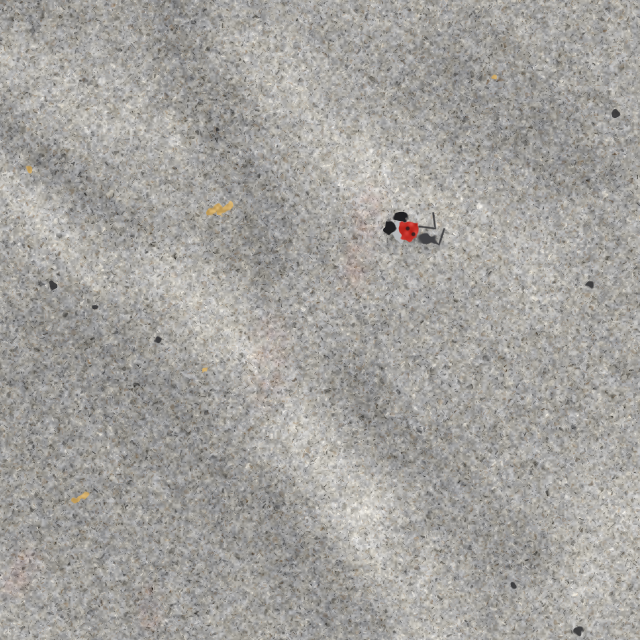
Reproduce this texture procedurally as a WebGL 2 fragment shader.

```glsl
#version 300 es
precision highp float;
// Sunlit speckled concrete with diagonal shadows, leaf scraps and a small red insect.
uniform vec2 u_resolution;
out vec4 fragColor;

#define BASE_LIGHT 0.655
#define SUN_GAIN 0.095
#define SHADE_GAIN 0.072
#define GRAIN_FREQ 165.0
#define GRAIN_AMOUNT 0.15
#define PEBBLE_LAYERS 4
#define PEBBLE_FREQ 74.0
#define PEBBLE_CONTRAST 0.8
#define BRUSH_AMOUNT 0.04

const vec3 BLACK = vec3(0.12, 0.12, 0.13);
const vec3 LEAF = vec3(0.80, 0.66, 0.40);
const vec3 RED = vec3(0.76, 0.20, 0.17);
const vec3 WING = vec3(0.72, 0.73, 0.74);

// Dark stones: centre and radius
const vec3 STONES[8] = vec3[8](
  vec3(0.961, 0.822, 0.0065), vec3(0.341, 0.798, 0.0033),
  vec3(0.083, 0.554, 0.0060), vec3(0.148, 0.521, 0.0045),
  vec3(0.247, 0.470, 0.0040), vec3(0.921, 0.555, 0.0050),
  vec3(0.802, 0.086, 0.0045), vec3(0.903, 0.014, 0.0070));

float hash(vec2 p) {
  vec3 q = fract(p.xyx * 0.1031);
  q += dot(q, q.yzx + 33.33);
  return fract((q.x + q.y) * q.z);
}

float noise(vec2 p) {
  vec2 i = floor(p), f = fract(p);
  f = f * f * (3.0 - 2.0 * f);
  return mix(mix(hash(i), hash(i + vec2(1, 0)), f.x),
             mix(hash(i + vec2(0, 1)), hash(i + vec2(1, 1)), f.x), f.y);
}

float segment(vec2 p, vec2 a, vec2 b) {
  vec2 d = b - a;
  return length(p - a - d * clamp(dot(p - a, d) / dot(d, d), 0.0, 1.0));
}

// Soft band of light or shade along a segment
float streak(vec2 p, vec2 a, vec2 b, float width) {
  float d = segment(p, a, b) / width;
  return exp(-d * d);
}

float ellipse(vec2 p, vec2 centre, vec2 radii) {
  return (length((p - centre) / radii) - 1.0) * min(radii.x, radii.y);
}

float cover(float d) {
  float aa = 0.9 / min(u_resolution.x, u_resolution.y);
  return 1.0 - smoothstep(-aa, aa, d);
}

float sunlight(vec2 p) {
  float sun = streak(p, vec2(0.25, 0.59), vec2(0.39, 0.45), 0.045)
    + streak(p, vec2(0.46, 0.33), vec2(0.56, 0.19), 0.055)
    + 0.8 * streak(p, vec2(0.58, 0.16), vec2(0.69, 0.02), 0.060)
    + 0.9 * streak(p, vec2(0.00, 0.73), vec2(0.16, 0.56), 0.040)
    + 0.6 * streak(p, vec2(0.03, 0.88), vec2(0.24, 0.79), 0.065)
    + 0.6 * streak(p, vec2(0.40, 0.92), vec2(0.56, 0.73), 0.050)
    + 0.6 * streak(p, vec2(0.58, 0.72), vec2(0.84, 0.57), 0.080)
    + 0.8 * streak(p, vec2(0.97, 0.22), vec2(0.92, 0.08), 0.080);
  float shade = 1.1 * streak(p, vec2(0.00, 0.80), vec2(0.20, 0.65), 0.050)
    + streak(p, vec2(0.27, 0.98), vec2(0.42, 0.62), 0.055)
    + streak(p, vec2(0.12, 0.50), vec2(0.56, 0.03), 0.070)
    + 0.9 * streak(p, vec2(0.70, 0.88), vec2(0.87, 0.76), 0.090)
    + 0.9 * streak(p, vec2(0.55, 0.40), vec2(0.81, 0.12), 0.055)
    + 0.6 * streak(p, vec2(0.00, 0.42), vec2(0.22, 0.08), 0.130)
    + 0.8 * streak(p, vec2(0.00, 1.00), vec2(0.08, 0.97), 0.050);
  return SUN_GAIN * sun - SHADE_GAIN * shade;
}

vec3 concrete(vec2 p) {
  vec2 warped = p + 0.025 * (vec2(noise(p * 13.0), noise(p * 13.0 + 40.0)) - 0.5);
  float sun = sunlight(warped);
  float grain = noise(p * GRAIN_FREQ) + noise(p * GRAIN_FREQ * 1.9 + 7.0) - 1.0;
  float mottle = noise(p * 22.0) + noise(p * 61.0) - 1.0;
  float brush = noise(vec2(dot(p, vec2(0.68, -0.73)) * 6.0, dot(p, vec2(0.73, 0.68)) * 95.0)) - 0.5;
  float light = BASE_LIGHT + sun + GRAIN_AMOUNT * grain + 0.03 * mottle + BRUSH_AMOUNT * brush;
  float warmth = 0.016 + 0.08 * sun + 0.05 * (noise(p * 115.0 + 19.0) - 0.5);
  vec3 col = light + vec3(0.3, 0.0, -0.8) * warmth;
  // Rusty stains
  float rust = streak(p, vec2(0.42, 0.48), vec2(0.42, 0.39), 0.025)
    + streak(p, vec2(0.58, 0.69), vec2(0.55, 0.56), 0.022)
    + streak(p, vec2(0.02, 0.09), vec2(0.04, 0.12), 0.022)
    + streak(p, vec2(0.235, 0.03), vec2(0.235, 0.07), 0.016);
  col += rust * noise(p * 90.0) * vec3(0.03, -0.025, -0.03);
  // Scattered irregular pebbles, finer in each layer
  vec2 ragged = p + 0.006 * (vec2(noise(p * 190.0 + 5.0), noise(p * 190.0 + 60.0)) - 0.5);
  for (int i = 0; i < PEBBLE_LAYERS; i++) {
    float k = float(i), a = 0.5 + k * 1.3;
    vec2 q = mat2(cos(a), sin(a), -sin(a), cos(a)) * ragged * PEBBLE_FREQ * (1.0 + 0.5 * k) + 31.0 * k;
    vec2 id = floor(q);
    vec2 centre = 0.3 + 0.4 * vec2(hash(id + 3.1), hash(id + 8.7));
    float radius = 0.12 + 0.16 * hash(id + 5.3), kind = hash(id + 91.0);
    float mask = 1.0 - smoothstep(radius - 0.12, radius + 0.1, length(fract(q) - centre));
    vec3 tone = kind < 0.22 ? vec3(-0.22, -0.22, -0.22) : kind < 0.38 ? vec3(-0.06, -0.10, -0.14)
      : kind > 0.84 ? vec3(0.14, 0.13, 0.11) : vec3(0.0);
    col += PEBBLE_CONTRAST * tone * mask * (0.4 + 0.6 * hash(id + 17.0));
  }
  return col;
}

void main() {
  vec2 p = gl_FragCoord.xy / u_resolution;
  vec3 col = concrete(p);
  vec2 rough = p + 0.006 * (vec2(noise(p * 150.0), noise(p * 150.0 + 9.0)) - 0.5);
  for (int i = 0; i < 8; i++)
    col = mix(col, BLACK + 0.08, 0.9 * cover(length(rough - STONES[i].xy) - STONES[i].z));
  // Leaf scraps
  float leaf = min(segment(rough, vec2(0.327, 0.667), vec2(0.342, 0.677)), segment(rough, vec2(0.345, 0.669), vec2(0.361, 0.679)));
  leaf = min(leaf, segment(rough, vec2(0.117, 0.216), vec2(0.133, 0.228))) - 0.0048;
  leaf = min(leaf, min(length(rough - vec2(0.047, 0.736)), length(rough - vec2(0.320, 0.422))) - 0.005);
  leaf = min(leaf, length(rough - vec2(0.772, 0.879)) - 0.004);
  col = mix(col, LEAF + 0.16 * (noise(p * 200.0) - 0.5), cover(leaf));
  // Insect: shadow, legs, wings, head and red body
  col *= 1.0 - 0.22 * streak(p, vec2(0.62, 0.632), vec2(0.675, 0.622), 0.014);
  float legs = min(segment(p, vec2(0.655, 0.646), vec2(0.680, 0.643)), segment(p, vec2(0.680, 0.643), vec2(0.677, 0.667)));
  legs = min(legs, min(segment(p, vec2(0.660, 0.632), vec2(0.686, 0.618)), segment(p, vec2(0.686, 0.618), vec2(0.694, 0.642))));
  col = mix(col, BLACK + 0.1, 0.9 * cover(legs - 0.0014));
  col = mix(col, BLACK + 0.14, cover(ellipse(rough, vec2(0.668, 0.627), vec2(0.014, 0.007))));
  col = mix(col, WING, cover(ellipse(rough, vec2(0.625, 0.638), vec2(0.012, 0.016))));
  col = mix(col, BLACK, cover(min(ellipse(rough, vec2(0.609, 0.645), vec2(0.009, 0.011)), ellipse(rough, vec2(0.627, 0.661), vec2(0.012, 0.007)))));
  col = mix(col, RED + 0.2 * (noise(p * 140.0) - 0.5), cover(ellipse(rough, vec2(0.639, 0.640), vec2(0.017, 0.016))));
  col = mix(col, BLACK, 0.8 * cover(min(length(p - vec2(0.637, 0.643)), length(p - vec2(0.646, 0.634))) - 0.003));
  fragColor = vec4(clamp(col, 0.0, 1.0), 1.0);
}
```
